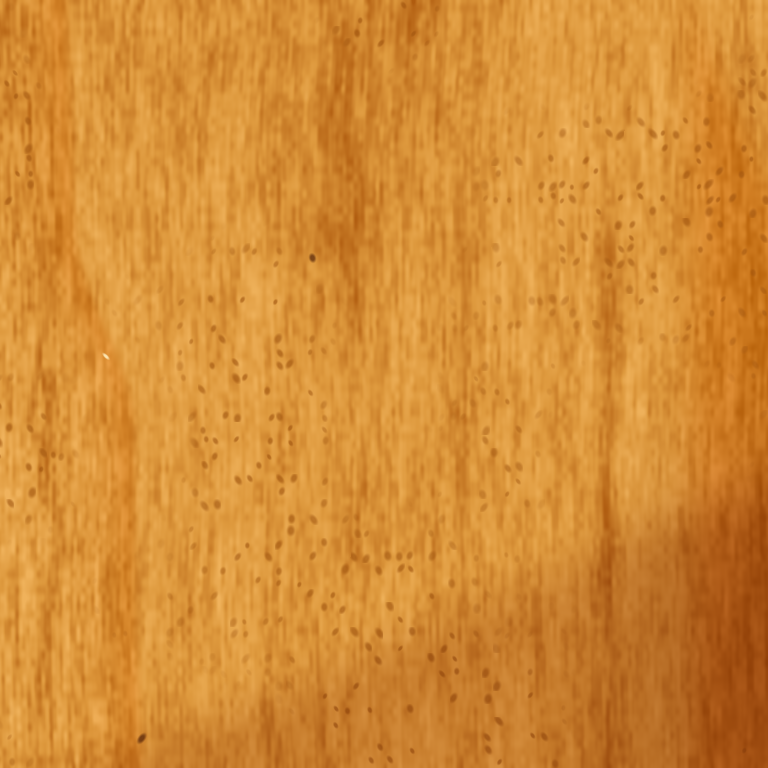
Write a three.js fragment shader that draws this texture.

```glsl
// Honey-coloured wood board with fine vertical grain, amber growth bands and a soft shadow.
varying vec2 vUv;

const vec3 AMBER = vec3(0.69, 0.36, 0.06);
const vec3 HONEY = vec3(0.87, 0.60, 0.24);
const vec3 PALE = vec3(0.94, 0.70, 0.36);
const vec3 BAND_TINT = vec3(0.81, 0.46, 0.10);
const vec3 SHADE = vec3(0.89, 0.80, 0.68);
const vec3 PIT = vec3(0.36, 0.16, 0.04);
const vec3 CHIP = vec3(1.0, 0.93, 0.74);

float hash(vec2 p) {
  return fract(sin(dot(p, vec2(127.1, 311.7))) * 43758.5453);
}

// Smooth value noise, 0 to 1
float noise(vec2 p) {
  vec2 i = floor(p);
  vec2 f = fract(p);
  f = f * f * (3.0 - 2.0 * f);
  float low = mix(hash(i), hash(i + vec2(1.0, 0.0)), f.x);
  float high = mix(hash(i + vec2(0.0, 1.0)), hash(i + vec2(1.0, 1.0)), f.x);
  return mix(low, high, f.y);
}

float signedNoise(vec2 p) {
  return noise(p) * 2.0 - 1.0;
}

// Fibres stretched along y, from fine threads to broad streaks
float grain(vec2 p) {
  float threads = signedNoise(p * vec2(210.0, 28.0));
  float strands = signedNoise(p * vec2(105.0, 13.0) + 17.0);
  float mottle = signedNoise(p * vec2(150.0, 95.0) + 41.0);
  float streaks = signedNoise(p * vec2(34.0, 3.5) + 73.0);
  return 0.20 * threads + 0.14 * strands + 0.14 * mottle + 0.13 * streaks;
}

// Soft vertical stripe
float stripe(float x, float center, float width) {
  float d = (x - center) / width;
  return exp(-d * d);
}

// Signed distance left of the bent growth line
float leftOfLine(vec2 p) {
  float edge = 0.178 - 0.02 * p.y - 0.07 * smoothstep(0.45, 0.7, p.y);
  return edge - p.x;
}

// Crisp on the right, fading out to the left
float leftBand(float d) {
  return smoothstep(-0.012, 0.014, d) * exp(-max(d, 0.0) / 0.034);
}

// Amber field whose upper limit slants down to the right
float rightBand(vec2 p) {
  float ceiling = 1.02 - 2.3 * (p.x - 0.885);
  float below = 1.0 - smoothstep(-0.07, 0.07, p.y - ceiling);
  return smoothstep(0.86, 0.94, p.x) * below;
}

// Sparse tilted pores, one candidate per cell
float pores(vec2 p, vec2 cells, float density, float radius) {
  vec2 id = floor(p * cells);
  vec2 jitter = 0.3 + 0.4 * vec2(hash(id + 3.1), hash(id + 8.7));
  vec2 d = (fract(p * cells) - jitter) / cells;
  d.x += d.y * (hash(id + 5.3) - 0.5);
  float size = radius * (0.6 + 0.6 * hash(id + 2.9));
  float spot = 1.0 - smoothstep(0.3 * size, size, length(d * vec2(1.0, 0.75)));
  return spot * step(1.0 - density, hash(id + 11.0));
}

// Short slanted sliver
float sliver(vec2 p, vec2 center) {
  vec2 d = p - center;
  d.y += d.x * 0.7;
  return 1.0 - smoothstep(0.25, 1.0, length(d / vec2(0.006, 0.004)));
}

vec3 woodColor(float tone) {
  vec3 color = mix(AMBER, HONEY, clamp(tone / 0.7, 0.0, 1.0));
  return mix(color, PALE, clamp((tone - 0.7) / 0.45, 0.0, 1.0));
}

void main() {
  vec2 p = vUv;
  p.x += 0.006 * signedNoise(p * vec2(3.0, 5.0));
  float side = leftOfLine(p);
  float sapwood = smoothstep(0.0, 0.05, side);

  // Base tone with stronger fibres left of the growth line
  float tone = 0.68 + grain(p) * (1.0 + 0.35 * sapwood);
  tone += 0.09 * signedNoise(p * vec2(7.0, 4.0) + 5.0);

  // Growth bands and faint amber streaks
  float ragged = noise(p * vec2(60.0, 9.0) + 29.0);
  float faint = 0.36 * stripe(p.x, 0.445, 0.035) * smoothstep(0.15, 0.6, p.y);
  faint += 0.40 * stripe(p.x, 0.535, 0.022) * smoothstep(0.78, 1.0, p.y);
  faint += 0.42 * stripe(p.x, 0.792, 0.014) * (1.0 - smoothstep(0.6, 0.85, p.y));
  tone -= faint * (0.35 + 0.8 * ragged);
  float band = max(0.75 * leftBand(side), 0.68 * rightBand(p));
  tone -= 0.16 * band;
  vec3 color = mix(woodColor(tone), BAND_TINT + 0.22 * grain(p), band);

  // Clustered pores and rare pinholes
  float cluster = smoothstep(0.5, 0.8, noise(p * vec2(6.0, 5.0) + 61.0));
  color = mix(color, AMBER * 0.9, 0.6 * cluster * pores(p, vec2(70.0, 60.0), 0.22, 0.006));
  color = mix(color, PIT, 0.75 * pores(p, vec2(13.0, 11.0), 0.035, 0.006));

  // Slanted shadow, deepest in the lower right corner
  float depth = 0.10 + 0.44 * (vUv.x - 0.35) - vUv.y;
  color *= mix(vec3(1.0), SHADE, smoothstep(-0.05, 0.07, depth));
  float corner = smoothstep(0.55, 0.0, length((vUv - vec2(1.04, 0.08)) * vec2(1.5, 1.0)));
  color *= 1.0 - vec3(0.16, 0.26, 0.34) * corner;

  color = mix(color, CHIP, 0.9 * sliver(vUv, vec2(0.138, 0.536)));
  gl_FragColor = vec4(clamp(color, 0.0, 1.0), 1.0);
}
```
